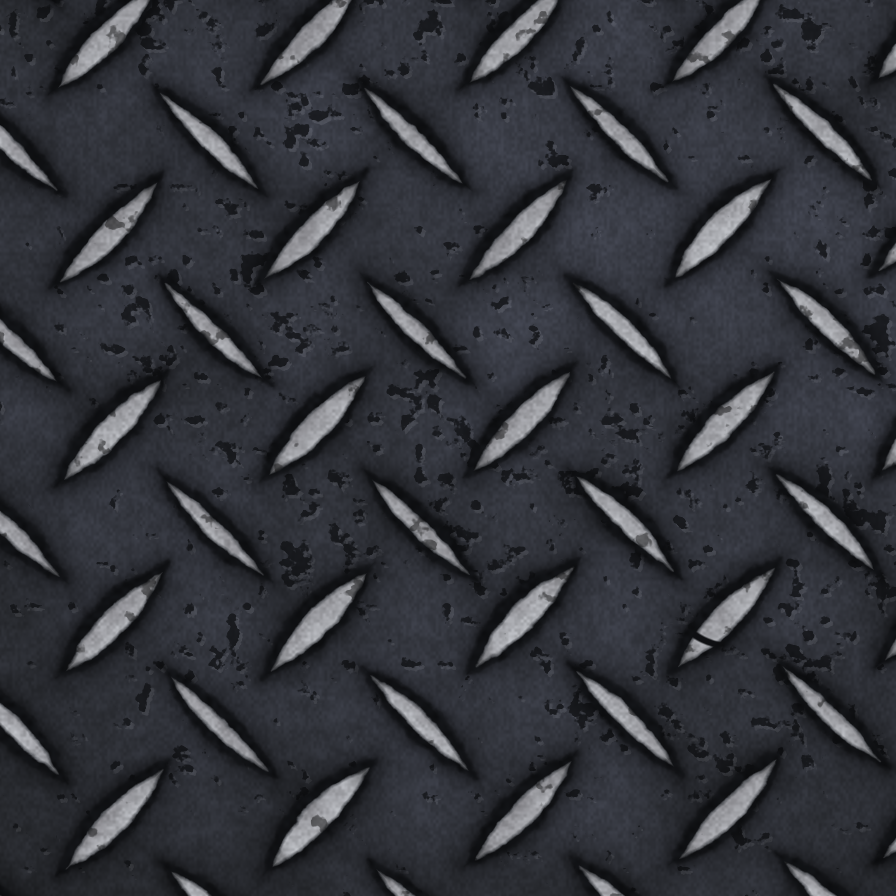
This texture is drawn by a WebGL 1 fragment shader. Its source:

```glsl
precision highp float;
// Worn dark steel tread plate with two crossing families of raised lens-shaped bars.
uniform vec2 u_resolution;

const vec2 PERIOD = vec2(0.2285, 0.2172);
const vec3 STEEL_DARK = vec3(0.155, 0.163, 0.182);
const vec3 STEEL_BLUE = vec3(0.250, 0.262, 0.305);
const vec3 SHADOW = vec3(0.055, 0.060, 0.070);
const vec3 BAR_EDGE = vec3(0.34, 0.35, 0.37);
const vec3 BAR_FACE = vec3(0.56, 0.56, 0.58);
const vec3 BAR_SHINE = vec3(0.72, 0.73, 0.75);

float hash(vec2 p) {
  return fract(sin(dot(p, vec2(127.1, 311.7))) * 43758.5453);
}

float noise(vec2 p) {
  vec2 i = floor(p), f = fract(p);
  f = f * f * (3.0 - 2.0 * f);
  return mix(mix(hash(i), hash(i + vec2(1.0, 0.0)), f.x),
             mix(hash(i + vec2(0.0, 1.0)), hash(i + 1.0), f.x), f.y);
}

float fbm(vec2 p) {
  float sum = 0.0, amp = 0.5;
  for (int i = 0; i < 4; i++) {
    sum += amp * noise(p);
    p = p * 2.03 + 17.3;
    amp *= 0.5;
  }
  return sum / 0.9375;
}

// Signed distance to a pointed lens lying along x
float lens(vec2 p, float halfLen, float halfWid) {
  p = abs(p);
  float r = (halfLen * halfLen + halfWid * halfWid) / (2.0 * halfWid);
  float c = r - halfWid;
  return (p.x - halfLen) * c > p.y * halfLen
    ? length(p - vec2(halfLen, 0.0))
    : length(p + vec2(0.0, c)) - r;
}

float fill(float d, float soft) {
  return 1.0 - smoothstep(-soft, soft, d);
}

// Plate surface: broad tone, brushed grain and clustered pits
vec3 plate(vec2 uv) {
  float light = 0.28 + 0.30 * uv.y + 0.12 * uv.x;
  light += 0.9 * (fbm(uv * 9.0) - 0.5) + 0.45 * (fbm(uv * 70.0) - 0.5);
  light -= 0.7 * dot(uv - 0.55, uv - 0.55);
  vec3 col = mix(STEEL_DARK, STEEL_BLUE, clamp(light + 0.18, -0.35, 1.2));
  col *= 0.90 + 0.20 * noise(uv * vec2(330.0, 240.0));

  float patches = smoothstep(0.40, 0.70, fbm(uv * 6.0 + 4.0) + 0.16 * (uv.y - 0.5));
  float level = mix(0.75, 0.61, patches);
  vec2 pitPos = uv * 62.0 + 31.0;
  float pit = smoothstep(level, level + 0.07, fbm(pitPos));
  float lip = smoothstep(level, level + 0.07, fbm(pitPos + vec2(-0.22, 0.25)));
  col += 0.07 * max(lip - pit, 0.0);
  return mix(col, SHADOW, 0.72 * pit);
}

// One family of bars: halfSize is length and width, shift moves the shadow sideways
vec3 addBars(vec3 col, vec2 uv, vec2 origin, vec2 axis, vec2 halfSize, float shift,
             vec2 dentCell, float px) {
  // Slightly sheared lattice
  vec2 q = uv - origin;
  q += vec2(0.011 * q.y, -0.014 * q.x);
  vec2 cell = floor(q / PERIOD + 0.5);
  q -= cell * PERIOD;
  vec2 seed = cell + origin * 37.0;
  float vary = hash(seed + 3.1);
  q += 0.005 * (vec2(hash(seed), hash(seed + 7.7)) - 0.5);

  // Bar space with a little bend and ragged edges
  vec2 p = vec2(dot(q, axis), dot(q, vec2(-axis.y, axis.x)));
  p.y += (vary - 0.5) * (p.x * p.x * 1.2 - 0.002);
  float rough = fbm(uv * 75.0 + 9.0) - 0.5;
  float wid = halfSize.y * (0.92 + 0.16 * vary);
  float d = lens(p, halfSize.x, wid) + 0.005 * rough;
  float rim = lens(p - vec2(0.0, shift), halfSize.x + 0.013, wid + 0.0095) + 0.008 * rough;

  // Soft contact shade, then the dark bevel
  col *= 1.0 - 0.48 * exp(-max(rim, 0.0) * 85.0);
  col = mix(col, SHADOW * (0.75 + 0.6 * noise(uv * 150.0)), 0.93 * fill(rim, 0.0035));

  // Worn face, lit from the lower side
  float side = p.y / wid;
  float shine = 0.40 - 0.38 * side + 0.9 * (fbm(uv * 55.0) - 0.5) + 0.35 * (vary - 0.5);
  vec3 face = mix(BAR_FACE, BAR_SHINE, clamp(shine, -0.25, 1.0));
  face = mix(BAR_EDGE, face, smoothstep(0.0, 0.0045, -d));
  face *= 0.91 + 0.18 * noise(uv * 290.0);
  face *= 1.0 - 0.45 * smoothstep(0.67, 0.75, fbm(uv * 48.0 + 21.0));
  face *= 1.0 - 0.35 * smoothstep(0.045, 0.075, abs(p.x));

  // Curved gouge across the damaged bar
  float gouge = abs(p.x + 0.036 - 8.0 * p.y * p.y + 0.35 * p.y) - 0.004;
  float damaged = 1.0 - step(0.5, length(cell - dentCell));
  face = mix(face, SHADOW, damaged * fill(gouge, 0.0015));
  return mix(col, face, fill(d, max(px, 0.0012)));
}

void main() {
  vec2 uv = gl_FragCoord.xy / u_resolution;
  float px = 1.0 / min(u_resolution.x, u_resolution.y);
  vec3 col = plate(uv);
  col = addBars(col, uv, vec2(0.122, 0.738), vec2(0.7071, 0.7071),
                vec2(0.077, 0.0148), 0.0025, vec2(3.0, -2.0), px);
  col = addBars(col, uv, vec2(0.2345, 0.844), vec2(0.7071, -0.7071),
                vec2(0.076, 0.0102), 0.0010, vec2(99.0), px);
  gl_FragColor = vec4(col, 1.0);
}
```
